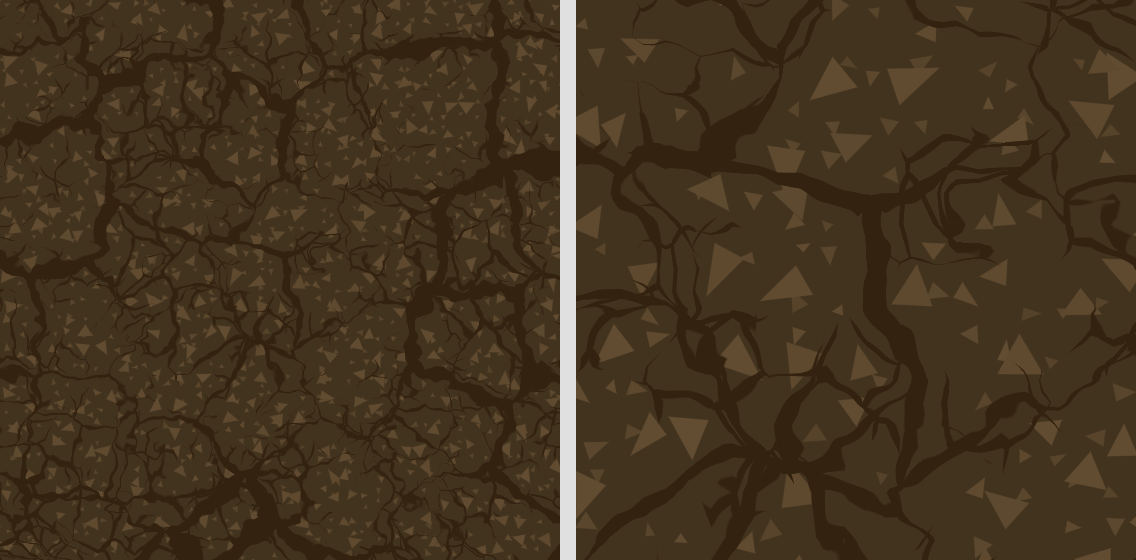
Left: the whole. Right: its middle third, enlarged.
A WebGL 2 fragment shader for this texture:

```glsl
#version 300 es
precision highp float;
// Dry cracked earth: flat brown soil strewn with small angular chips.
// Cracks are warped Voronoi borders at three scales, tapered by noise;
// chips are jittered triangles that keep clear of the cracks.

uniform vec2 u_resolution;
out vec4 fragColor;

vec2 hash2(vec2 p) {
    return fract(sin(vec2(dot(p, vec2(127.1, 311.7)),
                          dot(p, vec2(269.5, 183.3)))) * 43758.5453);
}

// Linear interpolation keeps the warped lines kinked rather than wavy.
vec2 kinkedNoise(vec2 p) {
    vec2 i = floor(p), f = fract(p);
    return mix(mix(hash2(i), hash2(i + vec2(1, 0)), f.x),
               mix(hash2(i + vec2(0, 1)), hash2(i + vec2(1, 1)), f.x), f.y);
}

// Distance to the border between the two nearest Voronoi sites.
float borderDistance(vec2 p, float scale) {
    p *= scale;
    vec2 cell = floor(p), nearest = vec2(9.0), second = vec2(9.0);
    for (int y = -1; y <= 1; y++) {
        for (int x = -1; x <= 1; x++) {
            vec2 id = cell + vec2(x, y);
            vec2 site = id + hash2(id + scale) - p;
            if (dot(site, site) < dot(nearest, nearest)) {
                second = nearest;
                nearest = site;
            } else if (dot(site, site) < dot(second, second)) {
                second = site;
            }
        }
    }
    return dot(0.5 * (nearest + second), normalize(second - nearest)) / scale;
}

// Signed distance to the crack network, negative inside.
float crackDistance(vec2 p) {
    vec2 q = p + 0.055 * (kinkedNoise(p * 9.0) - 0.5)
               + 0.030 * (kinkedNoise(p * 29.0 + 5.0) - 0.5)
               + 0.012 * (kinkedNoise(p * 75.0 + 9.0) - 0.5);
    vec2 broad = kinkedNoise(p * 8.0 + 40.0);
    vec2 fine = kinkedNoise(p * 26.0 + 70.0);
    float ragged = 0.007 * (kinkedNoise(p * 95.0).x - 0.5);

    float mainBorder = borderDistance(q, 5.5);
    float trunk = mainBorder - 0.001 - 0.019 * broad.x * broad.x
                - ragged * (0.3 + broad.x);
    float branch = borderDistance(q + 3.7, 12.0)
                 - min(0.016 * (broad.y - 0.44), 0.0042) - 0.5 * ragged;

    // Short hairlines gather into fringes beside the trunks.
    float fringe = 0.24 * (1.0 - smoothstep(0.008, 0.045, mainBorder));
    float hair = borderDistance(q + 8.3, 25.0)
               - min(0.013 * (fine.x - 0.66 + fringe), 0.0023);
    return min(trunk, min(branch, hair));
}

// Coverage (x) and tone (y) of the triangular chips on one jittered grid.
vec2 chips(vec2 p, float scale, float minSize, float maxSize, float pixel) {
    vec2 g = p * scale, base = floor(g - 0.5), result = vec2(0.0);
    for (int y = 0; y <= 1; y++) {
        for (int x = 0; x <= 1; x++) {
            vec2 id = base + vec2(x, y);
            vec2 center = id + 0.12 + 0.76 * hash2(id + scale);
            vec2 shape = hash2(id + 17.3);
            float inradius = mix(minSize, maxSize, shape.x);
            float d = -1.0;
            for (int k = 0; k < 3; k++) {
                float skew = 0.45 * (hash2(id + 31.0 * float(k + 1)).x - 0.5);
                float angle = 6.2832 * (shape.y + float(k) / 3.0) + skew;
                d = max(d, dot(g - center, vec2(cos(angle), sin(angle))) - inradius);
            }
            float cover = 1.0 - smoothstep(-0.8 * pixel, 0.8 * pixel, d / scale);
            if (cover > result.x && crackDistance(center / scale) > 0.003) {
                result = vec2(cover, hash2(id + 53.9).x);
            }
        }
    }
    return result;
}

void main() {
    vec2 p = gl_FragCoord.xy / u_resolution.y;
    float pixel = 1.0 / u_resolution.y;

    vec3 soil = vec3(0.26, 0.20, 0.12);
    vec3 dullChip = vec3(0.32, 0.25, 0.155);
    vec3 paleChip = vec3(0.385, 0.30, 0.195);
    vec3 crackColor = vec3(0.205, 0.135, 0.065);

    // Chips: small ones are duller, large ones paler.
    vec2 small = chips(p, 36.0, 0.07, 0.14, pixel);
    vec2 large = chips(p, 23.0, 0.11, 0.185, pixel);
    vec3 color = mix(soil, mix(dullChip, paleChip, 0.2 + 0.8 * small.y), small.x);
    color = mix(color, mix(dullChip, paleChip, 0.7 + 0.3 * large.y), large.x);

    // Cracks cut through everything.
    float crack = 1.0 - smoothstep(-0.8 * pixel, 0.8 * pixel, crackDistance(p));
    fragColor = vec4(mix(color, crackColor, crack), 1.0);
}
```
